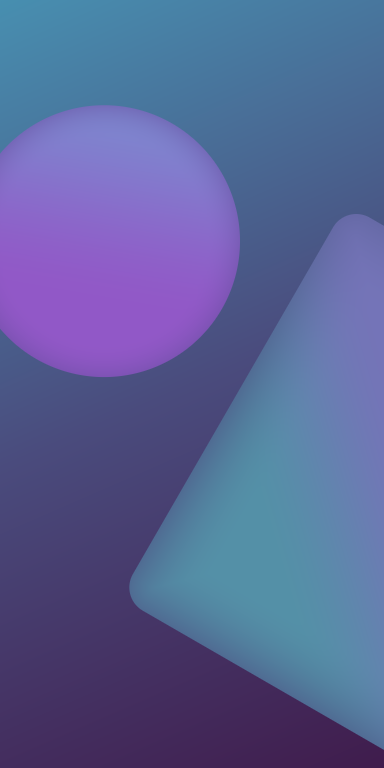
Give the GLSL for this background, as a Shadertoy shader.

```glsl
// Lengths are in canvas widths, origin at the lower left
const vec2 SKY_DIRECTION = vec2(0.40, -0.917);
const vec3 SKY_TOP = vec3(0.28, 0.56, 0.69);
const vec3 SKY_MIDDLE = vec3(0.29, 0.295, 0.49);
const vec3 SKY_BOTTOM = vec3(0.25, 0.11, 0.30);

const vec2 DISC_CENTER = vec2(0.271, 1.372);
const float DISC_RADIUS = 0.354;
const vec2 DISC_DIRECTION = vec2(-0.17, -0.985);
const vec3 DISC_TOP = vec3(0.49, 0.53, 0.81);
const vec3 DISC_BOTTOM = vec3(0.57, 0.345, 0.78);
const vec3 DISC_SHADE = vec3(0.40, 0.30, 0.62);
const float DISC_SHADE_WIDTH = 0.09;
const float DISC_SHADE_STRENGTH = 0.45;

const vec2 TILE_CENTER = vec2(1.1185, 0.661);
const float TILE_HALF_SIZE = 0.591;
const float TILE_CORNER = 0.070;
const float TILE_ANGLE = 0.5236;
const vec2 TILE_DIRECTION = vec2(0.96, 0.28);
const vec3 TILE_TEAL = vec3(0.33, 0.565, 0.655);
const vec3 TILE_VIOLET = vec3(0.455, 0.455, 0.72);
const vec3 TILE_SHADE = vec3(0.30, 0.34, 0.53);
const float TILE_SHADE_WIDTH = 0.19;
const float TILE_SHADE_STRENGTH = 0.65;

float roundedSquare(vec2 p, float halfSize, float corner) {
    vec2 q = abs(p) - halfSize + corner;
    return length(max(q, 0.0)) + min(max(q.x, q.y), 0.0) - corner;
}

mat2 rotation(float angle) {
    float c = cos(angle), s = sin(angle);
    return mat2(c, -s, s, c);
}

// Shade that is strongest on the rim and fades inward
float innerShade(float dist, float width) {
    float fade = clamp(1.0 + dist / width, 0.0, 1.0);
    return fade * fade;
}

float coverage(float dist, float pixel) {
    return clamp(0.5 - dist / pixel, 0.0, 1.0);
}

vec3 skyColor(vec2 p, vec2 size) {
    float span = dot(size, abs(SKY_DIRECTION));
    float t = 0.5 + dot(p - 0.5 * size, SKY_DIRECTION) / span;
    vec3 upper = mix(SKY_TOP, SKY_MIDDLE, clamp(t * 2.0, 0.0, 1.0));
    return mix(upper, SKY_BOTTOM, clamp(t * 2.0 - 1.0, 0.0, 1.0));
}

vec3 discColor(vec2 offset, float dist) {
    float t = dot(offset, DISC_DIRECTION) / DISC_RADIUS;
    vec3 color = mix(DISC_TOP, DISC_BOTTOM, smoothstep(-1.1, 0.5, t));
    float shade = innerShade(dist, DISC_SHADE_WIDTH);
    return mix(color, DISC_SHADE, DISC_SHADE_STRENGTH * shade);
}

vec3 tileColor(vec2 p, float dist) {
    float t = smoothstep(0.83, 1.27, dot(p, TILE_DIRECTION));
    vec3 color = mix(TILE_TEAL, TILE_VIOLET, t);
    float shade = innerShade(dist, TILE_SHADE_WIDTH);
    float strength = TILE_SHADE_STRENGTH * mix(1.0, 0.55, t);
    return mix(color, TILE_SHADE, strength * shade);
}

void mainImage(out vec4 fragColor, in vec2 fragCoord) {
    float pixel = 1.0 / iResolution.x;
    vec2 p = fragCoord * pixel;
    vec3 color = skyColor(p, iResolution.xy * pixel);

    // Disc
    vec2 discOffset = p - DISC_CENTER;
    float disc = length(discOffset) - DISC_RADIUS;
    color = mix(color, discColor(discOffset, disc), coverage(disc, pixel));

    // Tilted tile
    vec2 tileOffset = rotation(-TILE_ANGLE) * (p - TILE_CENTER);
    float tile = roundedSquare(tileOffset, TILE_HALF_SIZE, TILE_CORNER);
    color = mix(color, tileColor(p, tile), coverage(tile, pixel));

    fragColor = vec4(color, 1.0);
}
```
